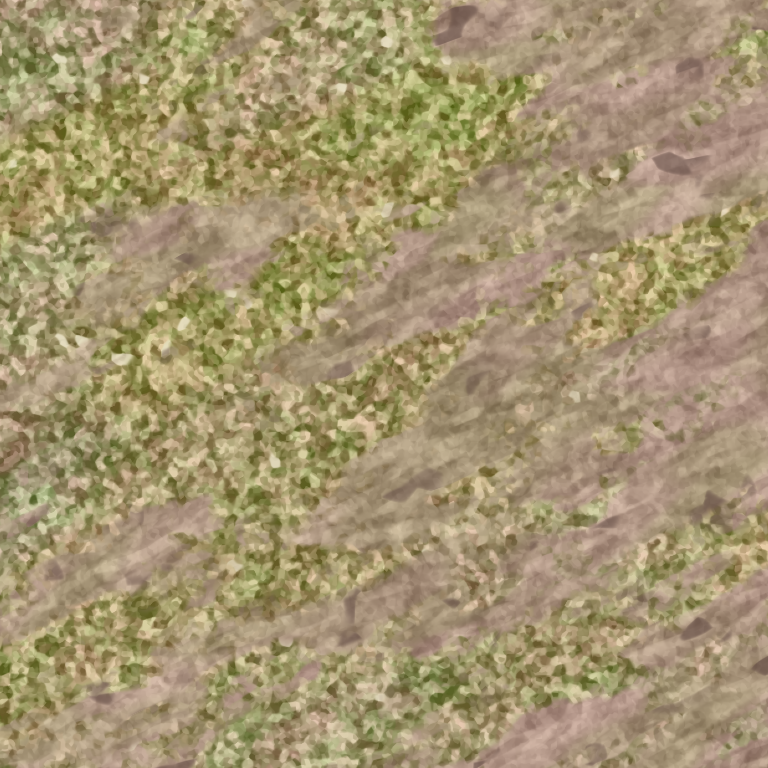
Give the GLSL for this texture, as a WebGL 2 fragment shader.

```glsl
#version 300 es
precision highp float;
// Sparse sunlit turf: small soft leaves broken by slanted streaks of bare pinkish soil.

uniform vec2 u_resolution;
out vec4 fragColor;

const float STREAK_ANGLE = 0.46;            // direction of the soil streaks
const vec2  PATCH_SCALE = vec2(3.2, 8.5);   // cells along and across the streaks
const float LEAF_SCALE = 82.0;              // leaves per canvas side
const float BLADE_SCALE = 150.0;            // finer leaf detail
const float SOIL_LEVEL = 0.545;             // higher leaves less bare soil
const float SOIL_EDGE = 0.11;               // half width of the soil border
const vec2  SOIL_DRIFT = vec2(0.30, -0.22); // more soil to the lower right
const float CELL_SHARPNESS = 9.0;

const vec3 GRASS_DARK  = vec3(0.39, 0.36, 0.16);
const vec3 GRASS_LIGHT = vec3(0.87, 0.81, 0.66);
const vec3 SOIL_DARK   = vec3(0.47, 0.38, 0.30);
const vec3 SOIL_LIGHT  = vec3(0.84, 0.755, 0.66);
const vec3 HOLLOW      = vec3(0.40, 0.31, 0.28);
const vec3 FLECK       = vec3(0.91, 0.88, 0.78);
const vec3 GREEN_SHIFT = vec3(-0.10, 0.03, -0.07);

mat2 rotation(float a) {
    float c = cos(a), s = sin(a);
    return mat2(c, -s, s, c);
}

// Four random values per cell, by integer mixing.
vec4 hash4(vec2 cell, float seed) {
    uvec4 h = uvec4(ivec4(cell.x, cell.y, seed, cell.x + cell.y));
    h = h * 1664525u + 10139u;
    for (int i = 0; i < 2; i++) {
        h.x += h.y * h.w;
        h.y += h.z * h.x;
        h.z += h.x * h.y;
        h.w += h.y * h.z;
        h ^= h >> 16u;
    }
    return vec4(h & 65535u) / 65535.0;
}

// Soft cellular noise made of blended, randomly turned ovals: tone, hue, fleck.
vec3 softCells(vec2 p, float seed) {
    vec2 base = floor(p);
    vec3 sum = vec3(0.0);
    float total = 1e-5;
    for (int y = -1; y <= 1; y++) {
        for (int x = -1; x <= 1; x++) {
            vec2 cell = base + vec2(x, y);
            vec4 rnd = hash4(cell, seed);
            vec2 d = p - cell - mix(vec2(0.15), vec2(0.85), rnd.xy);
            d = rotation(rnd.z * 3.1416) * d * vec2(0.75, 1.35);
            float weight = exp(-CELL_SHARPNESS * dot(d, d));
            float hue = fract(rnd.z * 17.0 + rnd.x * 5.0);
            float fleck = step(0.988, rnd.w) * step(0.5, rnd.y);
            sum += weight * vec3(rnd.w, hue, fleck);
            total += weight;
        }
    }
    return sum / total;
}

void main() {
    vec2 uv = gl_FragCoord.xy / u_resolution;
    vec2 q = rotation(STREAK_ANGLE) * uv;   // x along the streaks, y across

    // Noise fields
    vec3 leaf = softCells(uv * LEAF_SCALE, 1.0);
    vec3 blade = softCells(uv * BLADE_SCALE + 7.3, 2.0);
    vec3 broad = softCells(q * PATCH_SCALE, 3.0);
    vec3 middle = softCells(q * PATCH_SCALE * 2.3 + 3.1, 4.0);
    vec3 small = softCells(q * PATCH_SCALE * 5.5 + 9.7, 5.0);
    vec3 streak = softCells(q * vec2(26.0, 80.0), 6.0);
    vec3 clump = softCells(uv * 26.0, 7.0);

    // Bare soil cover, with its border frayed by leaves
    float cover = 0.45 * broad.x + 0.33 * middle.x + 0.22 * small.x;
    cover += dot(uv - 0.5, SOIL_DRIFT) + 0.16 * (leaf.y - 0.5);
    float soilMask = smoothstep(SOIL_LEVEL - SOIL_EDGE, SOIL_LEVEL + SOIL_EDGE, cover);

    // Grass: leaf tones, shaded clumps and drifting green
    float grassTone = 0.51 + 0.80 * (leaf.x - 0.5) + 0.48 * (blade.x - 0.5)
                    + 0.22 * (clump.x - 0.5);
    vec3 grass = mix(GRASS_DARK, GRASS_LIGHT, clamp(grassTone, 0.0, 1.0));
    float greenness = 0.6 * leaf.y + 0.5 * clump.y + 0.5 * middle.y - 0.75;
    grass += GREEN_SHIFT * greenness;
    grass.b += 0.09 * (broad.y - 0.5);
    grass = mix(grass, FLECK, 0.75 * leaf.z);

    // Soil: slanted streaks, faint grain and a few dark hollows
    float soilTone = 0.53 + 0.34 * (streak.x - 0.5) + 0.34 * (small.y - 0.5)
                   + 0.26 * (leaf.x - 0.5) + 0.20 * (blade.x - 0.5);
    vec3 soil = mix(SOIL_DARK, SOIL_LIGHT, clamp(soilTone, 0.0, 1.0));
    soil += vec3(0.02, -0.01, 0.03) * (middle.y - 0.5) * 2.0;
    float hollow = smoothstep(0.80, 0.97, clump.x) * smoothstep(0.5, 0.8, small.x);
    soil = mix(soil, HOLLOW, 0.65 * hollow);

    fragColor = vec4(mix(grass, soil, soilMask), 1.0);
}
```
